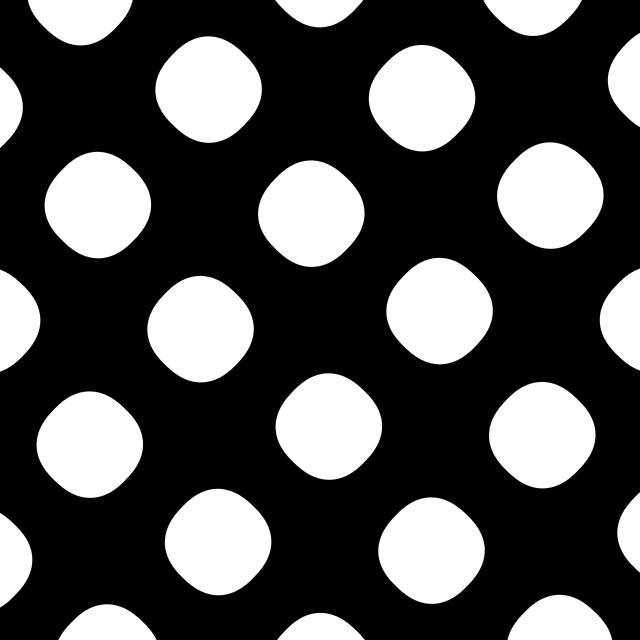
Give the GLSL for this pattern, as a WebGL 2 fragment shader.

```glsl
#version 300 es
precision highp float;

uniform vec2 u_resolution;
out vec4 fragColor;

#define PITCH 0.25
#define GRID_ANGLE 43.8
#define GRID_ORIGIN vec2(0.5138, 0.3335)
#define ROW_SHIFT 0.1155
#define DOT_RADIUS 0.314
#define DOT_SQUARENESS 2.4
#define INK_COLOR vec3(0.0)
#define DOT_COLOR vec3(1.0)

// Superellipse: a circle slightly flattened along both axes
float dotDistance(vec2 p) {
    vec2 a = pow(abs(p) + 1e-5, vec2(DOT_SQUARENESS));
    return pow(a.x + a.y, 1.0 / DOT_SQUARENESS) - DOT_RADIUS;
}

// Rotated square grid, in cell units; x counts rows, y runs along each row
vec2 gridCoords(vec2 p) {
    float angle = radians(GRID_ANGLE);
    vec2 across = vec2(cos(angle), -sin(angle));
    vec2 along = vec2(-sin(angle), -cos(angle));
    vec2 q = (p - GRID_ORIGIN) / PITCH;
    return vec2(dot(q, across), dot(q, along));
}

void main() {
    vec2 grid = gridCoords(gl_FragCoord.xy / u_resolution.y);

    // Every second row slides a little along its length
    float row = floor(grid.x + 0.5);
    grid.y -= ROW_SHIFT * mod(row, 2.0);
    vec2 cell = fract(grid + 0.5) - 0.5;

    // One pixel of edge smoothing, expressed in cell units
    float pixel = 1.0 / (u_resolution.y * PITCH);
    float coverage = clamp(0.5 - dotDistance(cell) / pixel, 0.0, 1.0);

    fragColor = vec4(mix(INK_COLOR, DOT_COLOR, coverage), 1.0);
}
```
